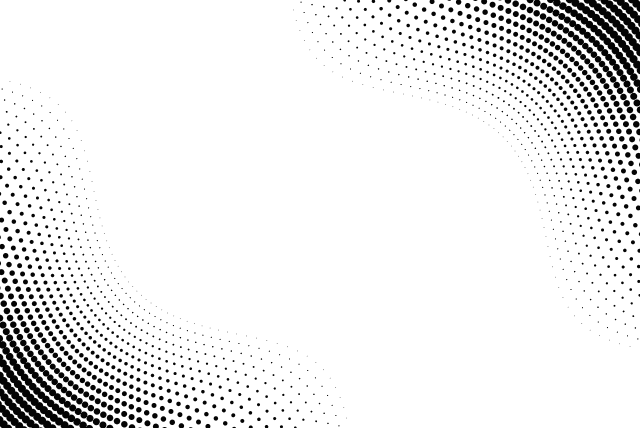
A Shadertoy shader for this background:

```glsl
// Black halftone dots on white, swelling toward two opposite corners.
// A dot lattice is bent by a cosine wave across the corner diagonal; a half-turn
// of the canvas repeats the lower-left cluster at the upper right.

const float WAVE = 6.2831853 / 440.0;  // wave frequency across the diagonal
const vec2 SPACING = vec2(9.3, 12.4);  // lattice steps: along and between rows

// (across, outward) diagonal position -> bent lattice position
vec2 bend(vec2 pos) {
    float c = cos(WAVE * pos.x);
    return vec2(pos.x + 19.0 * sin(WAVE * pos.x),
                pos.y * (1.0 + 0.10 * c) + 18.0 * c);
}

// Inverse of bend, by Newton steps along the first axis
vec2 unbend(vec2 bent) {
    float t = bent.x;
    for (int i = 0; i < 4; i++) {
        float error = t + 19.0 * sin(WAVE * t) - bent.x;
        t -= error / (1.0 + 19.0 * WAVE * cos(WAVE * t));
    }
    float c = cos(WAVE * t);
    return vec2(t, (bent.y - 18.0 * c) / (1.0 + 0.10 * c));
}

// Dot radius shrinks with bent distance; the cap keeps dark rows apart
float dotRadius(float outward) {
    float size = 0.3 + 6.6 * pow(clamp(1.0 - outward / 286.0, 0.0, 1.0), 1.25);
    return min(size, 4.8) * step(outward, 278.0);
}

void mainImage(out vec4 fragColor, in vec2 fragCoord) {
    // One unit is 1/512 of the canvas height
    float pixel = 512.0 / iResolution.y;
    vec2 uv = fragCoord / iResolution.xy;
    if (uv.x + uv.y > 1.0) uv = 1.0 - uv;
    vec2 corner = uv * iResolution.xy * pixel;

    // Diagonal axes, then the nearest lattice cell
    vec2 pos = vec2(corner.y - corner.x, corner.x + corner.y) * 0.70710678;
    vec2 cell = round(bend(pos) / SPACING);

    // Cover of the nearby dots; those under a pixel wide fade by area
    float ink = 0.0;
    for (int j = -1; j <= 1; j++) {
        for (int i = -1; i <= 1; i++) {
            vec2 bent = (cell + vec2(i, j)) * SPACING;
            float radius = dotRadius(bent.y);
            float gap = distance(pos, unbend(bent)) - radius;
            float fade = min(1.0, 2.0 * radius / pixel);
            ink = max(ink, clamp(0.5 - gap / pixel, 0.0, 1.0) * fade * fade);
        }
    }

    fragColor = vec4(mix(vec3(1.0), vec3(0.015), ink), 1.0);
}
```
